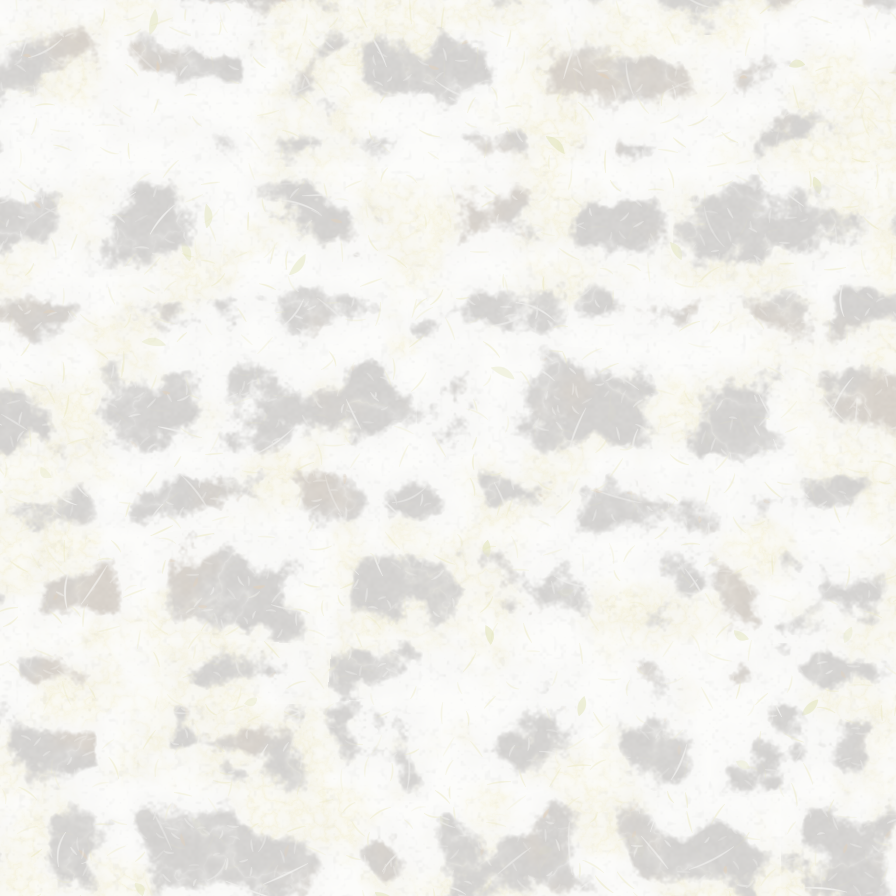
Write a Shadertoy shader that draws this texture.

```glsl
// Whitewashed rubble wall: rows of ragged grey stones show through pale plaster.
// Jittered rows and columns give rounded boxes, whose edges are eroded by fbm;
// scattered curved strokes add straw, small leaves and white scratches.

const vec3 PLASTER = vec3(0.988, 0.988, 0.982);
const vec3 STONE = vec3(0.835, 0.829, 0.822);
const vec3 CREAM = vec3(0.965, 0.950, 0.860);
const vec3 STRAW = vec3(0.925, 0.915, 0.760);
const vec3 LEAF = vec3(0.890, 0.900, 0.740);
const vec3 RUST = vec3(0.900, 0.820, 0.720);
const float ROWS = 10.0;
const float COLUMNS = 6.0;
const float EDGE_JITTER = 0.6;   // unevenness of rows and columns
const float JOINT = 0.015;       // plaster margin around each stone
const float CORNER = 0.02;
const float EROSION = 4.6;       // raggedness of the stone outlines
const float EDGE_WIDTH = 0.022;
const float GRAIN = 0.028;

float hash(vec2 p) {
    return fract(sin(dot(p, vec2(127.1, 311.7))) * 43758.5453);
}

float noise(vec2 p) {
    vec2 i = floor(p), f = fract(p);
    f = f * f * (3.0 - 2.0 * f);
    return mix(mix(hash(i), hash(i + vec2(1, 0)), f.x),
               mix(hash(i + vec2(0, 1)), hash(i + vec2(1, 1)), f.x), f.y);
}

float fbm(vec2 p) {
    float sum = 0.0, amp = 0.5;
    for (int i = 0; i < 5; i++) {
        sum += amp * noise(p);
        p = mat2(1.6, 1.2, -1.2, 1.6) * p + 7.3;
        amp *= 0.5;
    }
    return sum;
}

// Thin bright lines where the noise crosses its middle value
float veins(vec2 p, float sharpness) {
    return pow(1.0 - abs(2.0 * fbm(p) - 1.0), sharpness);
}

float edgeAt(float i, float seed) {
    return i + EDGE_JITTER * (hash(vec2(i, seed)) - 0.5);
}

// Lower and upper edge of the jittered interval around x
vec2 interval(float x, float seed) {
    float i = floor(x);
    if (x < edgeAt(i, seed)) i -= 1.0;
    else if (x >= edgeAt(i + 1.0, seed)) i += 1.0;
    return vec2(edgeAt(i, seed), edgeAt(i + 1.0, seed));
}

// Positive inside a stone, negative in the joints, before thresholding
float stoneField(vec2 p) {
    vec2 q = p + 0.025 * (vec2(noise(p * 9.0), noise(p * 9.0 + 40.0)) - 0.5);
    vec2 row = interval(q.y * ROWS, 3.0) / ROWS;
    float seed = floor(row.x * 1000.0);
    float shift = hash(vec2(seed, 5.0));
    vec2 col = (interval(q.x * COLUMNS + shift, seed) - shift) / COLUMNS;
    vec2 center = 0.5 * vec2(col.x + col.y, row.x + row.y);
    vec2 halfSize = 0.5 * vec2(col.y - col.x, row.y - row.x) - JOINT;
    vec2 d = abs(q - center) - halfSize + CORNER;
    float dist = length(max(d, 0.0)) + min(max(d.x, d.y), 0.0) - CORNER;
    float fade = 0.8 * hash(floor(center * 1000.0));
    return -dist / EDGE_WIDTH + EROSION * (fbm(p * 24.0) - 0.49) - fade;
}

// Coverage of tapered, bent strokes, one per grid cell at most
float strokes(vec2 p, float cells, vec2 size, float chance, float seed) {
    float pixel = 1.0 / iResolution.y, cover = 0.0;
    vec2 base = floor(p * cells);
    for (int y = -1; y <= 1; y++)
    for (int x = -1; x <= 1; x++) {
        vec2 id = base + vec2(x, y);
        vec2 key = id + seed;
        vec2 center = id + vec2(hash(key + 1.7), hash(key + 5.1));
        float angle = 3.2 * (hash(key + 9.4) - 0.5);
        vec2 q = p - center / cells;
        q = vec2(cos(angle) * q.x + sin(angle) * q.y,
                 cos(angle) * q.y - sin(angle) * q.x);
        float along = q.x / (size.x * (0.5 + 0.5 * hash(key + 2.9)));
        q.y += (hash(key + 6.6) - 0.5) * 0.3 * size.x * along * along;
        float width = size.y * (1.0 - along * along);
        float line = 1.0 - smoothstep(width - 0.5 * pixel, width + pixel, abs(q.y));
        line *= step(abs(along), 1.0) * step(hash(key + 3.3), chance);
        cover = max(cover, line * (0.4 + 0.6 * hash(key + 8.2)));
    }
    return cover;
}

void mainImage(out vec4 fragColor, in vec2 fragCoord) {
    vec2 p = fragCoord / iResolution.y;
    float field = stoneField(p);
    float fine = noise(p * 260.0) + 0.6 * noise(p * 130.0) - 0.8;

    // Stone with soft wisps, worn through by white veins
    float stone = smoothstep(-0.1, 0.95, field + 0.35 * fine);
    float wisp = 0.10 * smoothstep(-1.8, 0.6, field);
    float worn = 0.55 * veins(p * 17.0 + 30.0, 14.0) * fbm(p * 60.0);
    float amount = max(stone * (1.0 - worn), wisp);

    // Plaster tinted by threadlike cream clouds
    float cloud = smoothstep(0.42, 0.70, fbm(p * 13.0 + 60.0));
    float threads = 0.25 + 0.75 * veins(p * 70.0, 5.0);
    vec3 color = mix(PLASTER, CREAM, 0.75 * cloud * threads);
    color -= GRAIN * smoothstep(0.1, 0.7, fine);
    vec3 stoneColor = mix(STONE, RUST, 0.22 * smoothstep(0.5, 0.75, fbm(p * 11.0 + 90.0)));
    color = mix(color, stoneColor + 0.6 * GRAIN * fine, amount);

    // Straw, leaves, rust flecks and scratches
    float straw = strokes(p, 32.0, vec2(0.014, 0.0007), 0.6, 11.0);
    float leaf = strokes(p, 9.0, vec2(0.015, 0.0042), 0.35, 23.0);
    float rust = strokes(p, 24.0, vec2(0.008, 0.0016), 0.25, 37.0);
    float scratch = strokes(p, 20.0, vec2(0.030, 0.0008), 0.5, 53.0);
    float chips = strokes(p, 55.0, vec2(0.008, 0.0009), 0.6, 71.0);
    color = mix(color, STRAW, 0.55 * straw * (1.0 - 0.8 * stone));
    color = mix(color, LEAF, 0.65 * leaf * (1.0 - 0.8 * stone));
    color = mix(color, RUST, 0.65 * rust * stone);
    color = mix(color, PLASTER, max(0.65 * scratch, 0.4 * chips) * stone);
    fragColor = vec4(clamp(color, 0.0, 1.0), 1.0);
}
```
